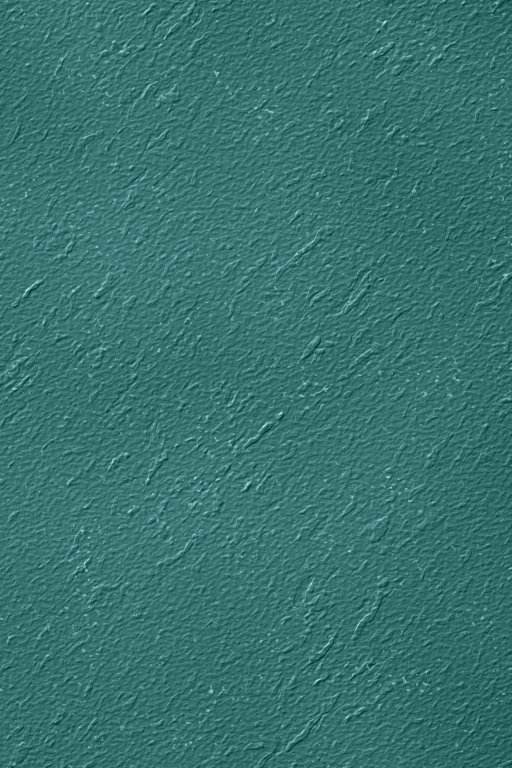
This texture is drawn by a Shadertoy shader. Its source:

```glsl
// Teal painted plaster: crisp fine grain and short ragged trowel ridges form
// a height field, lit from the upper left by a finite difference along the
// light direction. Clustered pale flecks and a soft falloff finish the surface.

const vec3  PAINT         = vec3(0.220, 0.450, 0.438);
const vec3  LIGHT_TINT    = vec3(1.0, 1.0, 1.05);
const vec2  LIGHT_DIR     = vec2(-0.56, 0.83);
const float LIGHT_STEP    = 0.0019;  // sampling distance, in canvas heights
const float RELIEF_GAIN   = 0.27;
const float GRAIN_ANGLE   = 0.40;
const float STROKE_ANGLE  = 0.82;
const vec2  GRAIN_FREQ    = vec2(125.0, 190.0);  // along, across
const vec2  GRIT_FREQ     = vec2(250.0, 310.0);
const vec2  RIDGE_FREQ    = vec2(17.0, 72.0);
const vec2  SCRATCH_FREQ  = vec2(42.0, 110.0);
const float GRAIN_HEIGHT  = 0.42;
const float GRIT_HEIGHT   = 0.30;
const float RIDGE_HEIGHT  = 0.90;
const float SCRATCH_HEIGHT = 0.50;
const float RAGGEDNESS    = 0.32;
const vec2  FLECK_FREQ    = vec2(135.0, 175.0);
const float FLECK_GAIN    = 0.22;
const float FALLOFF       = 0.085;
const float MOTTLE        = 0.045;

vec2 hash22(vec2 p) {
    vec3 q = fract(p.xyx * vec3(0.1031, 0.1030, 0.0973));
    q += dot(q, q.yzx + 33.33);
    return fract((q.xx + q.yz) * q.zy);
}

float cornerSlope(vec2 cell, vec2 offset) {
    return dot(hash22(cell) * 2.0 - 1.0, offset);
}

// Gradient noise centred on zero
float noise(vec2 p) {
    vec2 i = floor(p), f = fract(p);
    vec2 u = f * f * f * (f * (f * 6.0 - 15.0) + 10.0);
    vec2 x = vec2(1.0, 0.0), y = vec2(0.0, 1.0);
    float low  = mix(cornerSlope(i, f), cornerSlope(i + x, f - x), u.x);
    float high = mix(cornerSlope(i + y, f - y), cornerSlope(i + 1.0, f - 1.0), u.x);
    return mix(low, high, u.y);
}

// Coordinates along and across a direction
vec2 alignTo(vec2 p, float angle) {
    float c = cos(angle), s = sin(angle);
    return vec2(c * p.x + s * p.y, c * p.y - s * p.x);
}

float plasterHeight(vec2 p) {
    // Small flat-topped flakes with finer grit on them
    vec2 g = alignTo(p, GRAIN_ANGLE);
    float h = GRAIN_HEIGHT * smoothstep(-0.18, 0.30, noise(g * GRAIN_FREQ));
    h += GRIT_HEIGHT * noise(g * GRIT_FREQ + 37.0);

    // Trowel strokes: bent, gathered into patches, with ragged outlines
    vec2 bend = vec2(noise(p * 30.0 + 5.0), noise(p * 30.0 + 71.0));
    vec2 s = alignTo(p + 0.012 * bend, STROKE_ANGLE);
    float ragged = RAGGEDNESS * noise(p * 125.0 + 401.0);
    float patchy = smoothstep(-0.22, 0.26, noise(s * vec2(3.0, 6.0) + 13.0));
    float stroke = noise(s * RIDGE_FREQ + 91.0) + ragged;
    float ridge = smoothstep(0.18, 0.36, stroke);
    float groove = smoothstep(0.22, 0.40, noise(s * RIDGE_FREQ + 153.0) + ragged);
    float scratch = smoothstep(0.20, 0.40, noise(s * SCRATCH_FREQ + 211.0) + ragged);
    h += RIDGE_HEIGHT * mix(0.25, 1.0, patchy) * (ridge - 0.7 * groove);
    return h + SCRATCH_HEIGHT * scratch;
}

void mainImage(out vec4 fragColor, in vec2 fragCoord) {
    vec2 p = fragCoord / iResolution.y;
    vec2 uv = fragCoord / iResolution.xy;

    // Slopes facing the light brighten; shadows are gently compressed
    float slope = plasterHeight(p) - plasterHeight(p + LIGHT_DIR * LIGHT_STEP);
    float tone = RELIEF_GAIN * slope;
    tone = tone < 0.0 ? tone / (1.0 - 1.2 * tone) : tone * (1.0 + 0.6 * tone);

    // Small pale flecks, dense in clusters and ragged at the rim
    float cluster = smoothstep(-0.05, 0.38, noise(p * 13.0 + 47.0));
    vec2 fleckPos = alignTo(p, GRAIN_ANGLE);
    float speck = noise(fleckPos * FLECK_FREQ + 301.0)
                + 0.3 * noise(fleckPos * GRIT_FREQ + 511.0);
    float fleck = smoothstep(0.32, 0.50, speck + 0.10 * cluster);
    tone += FLECK_GAIN * fleck * mix(0.6, 1.1, cluster);

    // Broad lighting: brightest left of centre, darker toward the corners
    vec2 fromGlow = uv - vec2(0.32, 0.56);
    tone += 0.014 - FALLOFF * dot(fromGlow, fromGlow);
    tone += MOTTLE * noise(p * 5.0 + 19.0);

    fragColor = vec4(clamp(PAINT + LIGHT_TINT * tone, 0.0, 1.0), 1.0);
}
```
